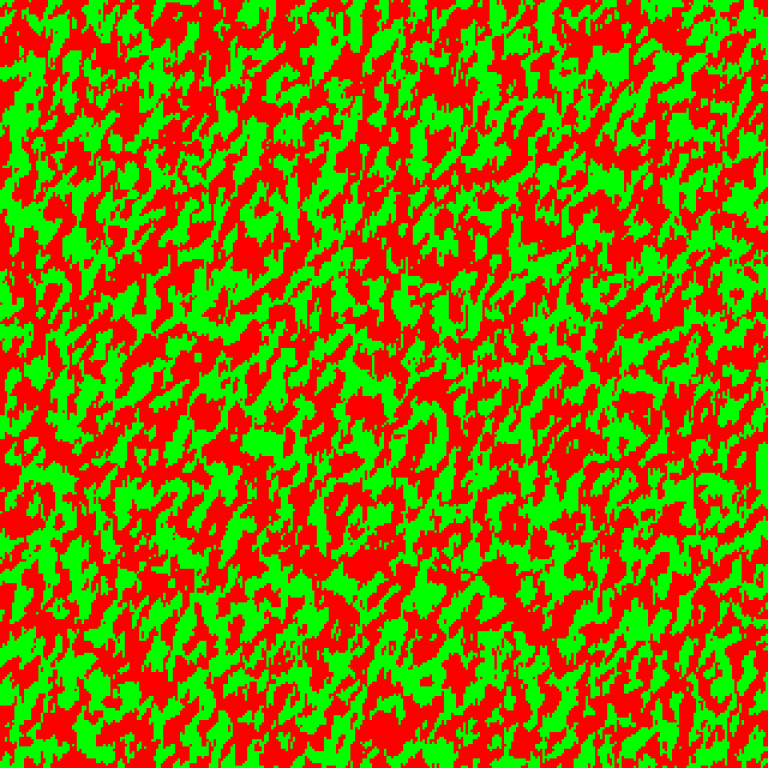
Write a WebGL 2 fragment shader that draws this texture.

```glsl
#version 300 es
precision highp float;

uniform vec2 u_resolution;
out vec4 outColor;

const vec3 RED = vec3(1.0, 0.0, 0.0);
const vec3 GREEN = vec3(0.0, 1.0, 0.0);

const float CELLS = 320.0;              // grid steps across the canvas
const float STROKE_ANGLE = 1.06;        // main direction, in radians
const vec2 STROKE_FREQ = vec2(54.0, 29.0);  // across and along the strokes
const float DETAIL_SCALE = 1.9;
const float DETAIL_WEIGHT = 0.5;
const vec2 JAG_FREQ = vec2(190.0, 62.0);    // upright ragged edges
const float JAG_WEIGHT = 0.42;
const float PATCH_FREQ = 13.0;
const float PATCH_WEIGHT = 0.28;
const float WARP_FREQ = 24.0;
const float WARP_AMOUNT = 0.011;
const float RED_BIAS = 0.027;

uint hash(ivec2 cell, uint seed) {
    uint h = uint(cell.x) * 1597u + uint(cell.y) * 51749u + seed * 7919u;
    h = (h ^ (h >> 16)) * 73244u + 12345u;
    h = (h ^ (h >> 13)) * 668265u;
    h = (h ^ (h >> 15)) * 374761u;
    return h ^ (h >> 16);
}

float cornerSlope(ivec2 cell, vec2 offset, uint seed) {
    float angle = float(hash(cell, seed) & 65535u) * 6.28318 / 65536.0;
    return dot(vec2(cos(angle), sin(angle)), offset);
}

float gradientNoise(vec2 p, uint seed) {
    ivec2 cell = ivec2(floor(p));
    vec2 f = fract(p);
    vec2 w = f * f * f * (f * (f * 6.0 - 15.0) + 10.0);
    float a = cornerSlope(cell, f, seed);
    float b = cornerSlope(cell + ivec2(1, 0), f - vec2(1, 0), seed);
    float c = cornerSlope(cell + ivec2(0, 1), f - vec2(0, 1), seed);
    float d = cornerSlope(cell + ivec2(1, 1), f - vec2(1, 1), seed);
    return mix(mix(a, b, w.x), mix(c, d, w.x), w.y);
}

// Two-tone field of slanted strokes, evaluated at a grid cell
float redAt(vec2 cell) {
    vec2 p = (cell + 0.5) / CELLS;
    vec2 warp = vec2(gradientNoise(p * WARP_FREQ, 1u),
                     gradientNoise(p * WARP_FREQ, 2u));
    vec2 q = p + WARP_AMOUNT * warp;

    vec2 along = vec2(cos(STROKE_ANGLE), sin(STROKE_ANGLE));
    vec2 across = vec2(along.y, -along.x);
    vec2 s = vec2(dot(q, across), dot(q, along)) * STROKE_FREQ;

    float field = gradientNoise(s, 3u);
    field += DETAIL_WEIGHT * gradientNoise(s * DETAIL_SCALE, 4u);
    field += JAG_WEIGHT * gradientNoise(p * JAG_FREQ, 5u);
    field += PATCH_WEIGHT * gradientNoise(p * PATCH_FREQ, 6u);
    return step(0.0, field + RED_BIAS);
}

void main() {
    float size = min(u_resolution.x, u_resolution.y);
    vec2 grid = gl_FragCoord.xy / size * CELLS - 0.5;
    vec2 cell = floor(grid);

    // Blend neighbouring cells over one pixel for smooth steps
    vec2 t = clamp((fract(grid) - 0.5) * size / CELLS + 0.5, 0.0, 1.0);
    float lower = mix(redAt(cell), redAt(cell + vec2(1, 0)), t.x);
    float upper = mix(redAt(cell + vec2(0, 1)), redAt(cell + vec2(1, 1)), t.x);

    outColor = vec4(mix(GREEN, RED, mix(lower, upper, t.y)), 1.0);
}
```
